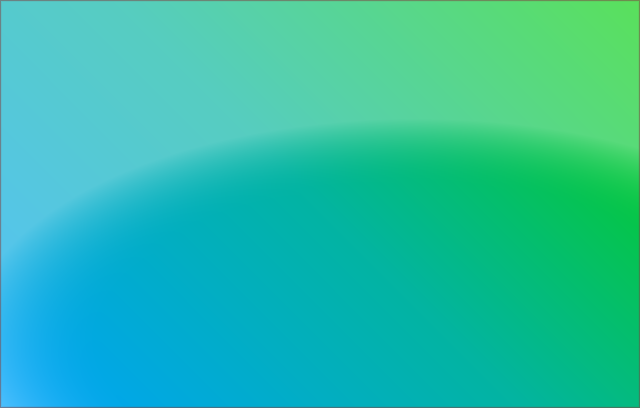
This background is drawn by a WebGL 1 fragment shader. Its source:

```glsl
precision mediump float;
// Diagonal blue-to-green gradient with a soft-edged ellipse under a pale veil and a thin frame.

uniform vec2 u_resolution;

// Three-stop ramp running from the lower left to the upper right corner.
vec3 diagonalRamp(float t) {
  vec3 blue = vec3(0.0, 0.64, 0.99);
  vec3 teal = vec3(0.01, 0.705, 0.63);
  vec3 green = vec3(0.03, 0.82, 0.04);
  return t < 0.5 ? mix(blue, teal, t * 2.0) : mix(teal, green, t * 2.0 - 1.0);
}

// White veil: clear inside the ellipse, rising gently to full at its rim.
float veilAmount(vec2 uv) {
  float radius = length((uv - vec2(0.651, 0.176)) / vec2(0.697, 0.533));
  float rise = clamp((radius - 0.7) / 0.3, 0.0, 1.0);
  return 0.33 * rise * rise;
}

// Coverage of the hairline frame, measured in canvas heights.
float frameAmount(vec2 uv) {
  vec2 inset = min(uv, 1.0 - uv) * u_resolution / u_resolution.y;
  return 1.0 - smoothstep(0.0018, 0.0043, min(inset.x, inset.y));
}

void main() {
  vec2 uv = gl_FragCoord.xy / u_resolution;

  // Background and veil
  vec3 color = diagonalRamp(dot(uv, vec2(0.611, 0.389)));
  color = mix(color, vec3(1.0), veilAmount(uv));

  // Translucent brown frame
  color = mix(color, vec3(0.5, 0.25, 0.25), 0.52 * frameAmount(uv));

  gl_FragColor = vec4(color, 1.0);
}
```
